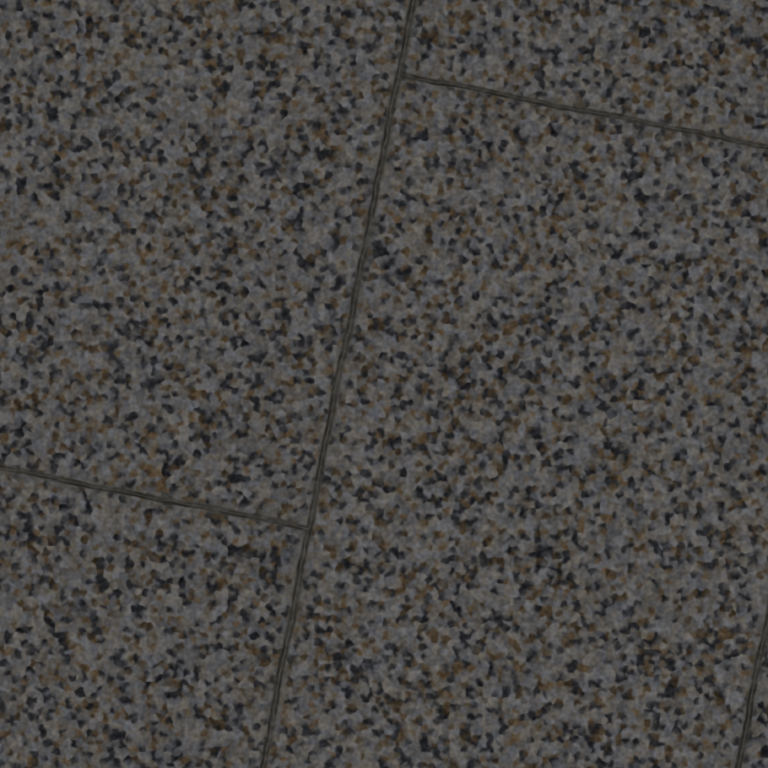
A Shadertoy shader for this texture:

```glsl
// Speckled granite paving slabs in a tilted running bond with narrow weathered joints.
#define TILT 0.195
#define SLAB vec2(0.608, 1.206)
#define ORIGIN vec2(0.3346, 0.987)
#define GRAINS 142.0
#define GRAIN_SOFTNESS 3.8
#define JOINT_HALF_WIDTH 0.0042
#define JOINT_WOBBLE 0.0028
#define DARK_SHARE 0.17
#define BROWN_SHARE 0.13
#define GRIT 0.062

const vec3 NAVY = vec3(0.088, 0.091, 0.102);
const vec3 BROWN = vec3(0.250, 0.206, 0.152);
const vec3 GREY_LOW = vec3(0.273, 0.267, 0.262);
const vec3 GREY_HIGH = vec3(0.393, 0.387, 0.382);
const vec3 MORTAR = vec3(0.238, 0.232, 0.215);
const vec3 CREVICE = vec3(0.130, 0.127, 0.118);

vec3 hash3(vec2 p) {
    uvec2 q = uvec2(ivec2(floor(p)));
    uvec3 h = uvec3(q, q.x ^ (q.y << 7u)) * 1664525u + 1013904223u;
    for (int i = 0; i < 2; i++) {
        h.x += h.y * h.z;
        h.y += h.z * h.x;
        h.z += h.x * h.y;
        h ^= h >> 16u;
    }
    return vec3(h & 65535u) / 65535.0;
}

// Gradient noise, roughly -0.7 to 0.7
float corner(vec2 cell, vec2 offset, vec2 f) {
    float angle = 6.2832 * hash3(cell + offset).x;
    return dot(vec2(cos(angle), sin(angle)), f - offset);
}

float noise(vec2 p) {
    vec2 cell = floor(p), f = p - cell;
    vec2 w = f * f * f * (f * (f * 6.0 - 15.0) + 10.0);
    return mix(mix(corner(cell, vec2(0, 0), f), corner(cell, vec2(1, 0), f), w.x),
               mix(corner(cell, vec2(0, 1), f), corner(cell, vec2(1, 1), f), w.x), w.y);
}

// Mineral colour of one grain
vec3 mineral(vec3 rnd) {
    vec3 grey = mix(GREY_LOW, GREY_HIGH, rnd.y);
    grey += (rnd.z - 0.5) * vec3(0.030, 0.004, -0.045);
    if (rnd.x < DARK_SHARE) return NAVY + 0.07 * rnd.y;
    if (rnd.x < DARK_SHARE + BROWN_SHARE) return BROWN * (0.7 + 0.6 * rnd.y);
    return grey;
}

// Irregular grains: a soft cellular blend of mineral colours
vec3 granite(vec2 p) {
    vec2 q = p * GRAINS;
    q += 0.6 * vec2(noise(q * 0.8), noise(q * 0.8 + 37.0));
    vec2 cell = floor(q);
    vec3 sum = vec3(0.0);
    float total = 0.0;
    for (int y = -1; y <= 1; y++)
    for (int x = -1; x <= 1; x++) {
        vec2 id = cell + vec2(x, y);
        vec2 d = id + 0.1 + 0.8 * hash3(id + 71.0).xy - q;
        float weight = exp(-GRAIN_SOFTNESS * dot(d, d));
        sum += weight * mineral(hash3(id));
        total += weight;
    }
    vec3 stone = sum / max(total, 1e-6);
    // Fine grit
    return stone + GRIT * (noise(p * 180.0) + 0.6 * noise(p * 120.0 + 9.0));
}

void mainImage(out vec4 fragColor, in vec2 fragCoord) {
    vec2 uv = fragCoord / iResolution.y;
    float pixel = 1.0 / iResolution.y;

    // Slab coordinates, every second column shifted by half a slab
    float c = cos(TILT), s = sin(TILT);
    vec2 p = vec2(c * uv.x - s * uv.y, s * uv.x + c * uv.y) - ORIGIN;
    p += JOINT_WOBBLE * vec2(noise(uv * 13.0) + 0.6 * noise(uv * 60.0),
                             noise(uv * 13.0 + 50.0) + 0.6 * noise(uv * 60.0 + 50.0));
    float column = floor(p.x / SLAB.x);
    p.y += 0.5 * SLAB.y * mod(column, 2.0);
    vec2 slab = vec2(column, floor(p.y / SLAB.y));

    // Signed offset from the nearest joint; cross joints are a little thinner
    vec2 offset = p - SLAB * round(p / SLAB);
    bool crossing = abs(offset.y) < abs(offset.x);
    float across = crossing ? offset.y : offset.x;
    float halfWidth = JOINT_HALF_WIDTH * (crossing ? 0.75 : 1.0);
    float dist = abs(across);

    // Stone, with its own grain and brightness in each slab
    vec3 color = granite(uv + 3.0 * (slab + 4.0));
    color *= 0.99 + 0.02 * hash3(slab + 20.0).x;

    // Dusty margin beside the joint
    color = mix(color, MORTAR * 1.2, 0.35 * exp(-dist * dist / 0.00012));

    // Mortar bed
    float bed = 1.0 - smoothstep(-0.002, 0.002 + pixel, dist - halfWidth);
    vec3 mortar = MORTAR + 0.09 * noise(uv * 130.0);
    color = mix(color, mortar, 0.7 * bed);

    // Broken dark crevices along both edges of the bed
    float edge = 1.0 - smoothstep(0.0, 0.0018 + pixel, abs(dist - 0.6 * halfWidth));
    float side = across < 0.0 ? 1.0 : -1.0;
    float wear = 0.48 + 0.12 * side + 0.7 * noise(uv * 24.0 + 11.0 * side)
               + 0.5 * noise(uv * 85.0);
    color = mix(color, CREVICE, edge * clamp(wear, 0.1, 0.9));

    fragColor = vec4(clamp(color, 0.0, 1.0), 1.0);
}
```
